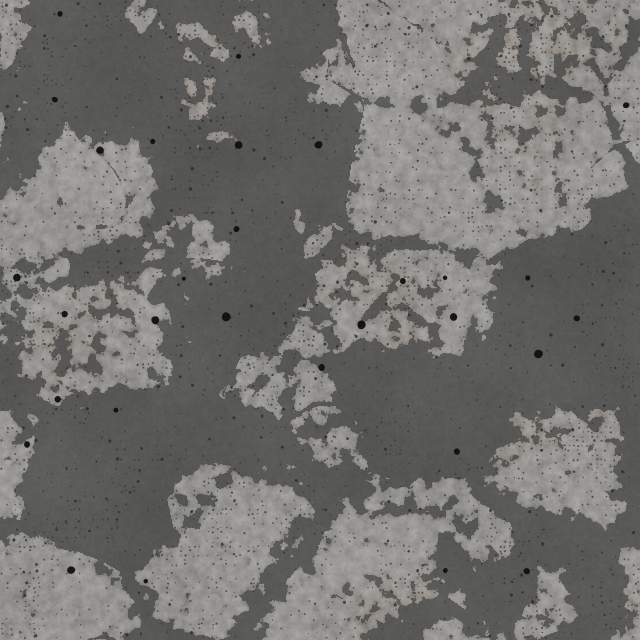
A WebGL 1 fragment shader for this texture:

```glsl
precision highp float;
// Worn concrete: pale angular stones, chipped and pitted, set in dark grey cement.

uniform vec2 u_resolution;

#define STONE_SCALE 4.4
#define PEBBLE_SCALE 11.0
#define STONE_CHANCE 0.64
#define PEBBLE_CHANCE 0.24
#define SLAB_CENTRE vec2(0.86, 0.82)
#define SLAB_RADIUS 0.28
#define BARE_CENTRE vec2(0.60, 0.34)
#define BARE_RADIUS 0.16
#define CHIP_SCALE 36.0
#define CEMENT vec3(0.347, 0.346, 0.342)
#define STONE_DARK vec3(0.455, 0.448, 0.438)
#define STONE_PALE vec3(0.635, 0.632, 0.622)

vec2 hash2(vec2 p) {
  vec3 q = fract(p.xyx * vec3(0.1031, 0.1030, 0.0973));
  q += dot(q, q.yzx + 33.33);
  return fract((q.xx + q.yz) * q.zy);
}

vec2 gradientAt(vec2 cell) {
  float angle = 6.2832 * hash2(cell + 71.0).x;
  return vec2(cos(angle), sin(angle));
}

// Gradient noise, roughly -0.7 to 0.7
float noise(vec2 p) {
  vec2 i = floor(p), f = fract(p);
  vec2 u = f * f * f * (f * (f * 6.0 - 15.0) + 10.0);
  vec2 e = vec2(1.0, 0.0);
  float low = mix(dot(gradientAt(i), f), dot(gradientAt(i + e), f - e), u.x);
  float high = mix(dot(gradientAt(i + e.yx), f - e.yx),
                   dot(gradientAt(i + 1.0), f - 1.0), u.x);
  return mix(low, high, u.y);
}

float fbm(vec2 p) {
  float sum = 0.0, amplitude = 1.0;
  for (int k = 0; k < 4; k++) {
    sum += amplitude * noise(p);
    p = mat2(1.6, 1.2, -1.2, 1.6) * p + 17.3;
    amplitude *= 0.5;
  }
  return sum;
}

// Voronoi cell: x = distance to its border, y = random value, zw = centre
vec4 voronoi(vec2 p) {
  vec2 base = floor(p), nearest = vec2(0.0), toNearest = vec2(8.0);
  for (int y = -1; y <= 1; y++)
  for (int x = -1; x <= 1; x++) {
    vec2 cell = base + vec2(x, y);
    vec2 r = cell + 0.08 + 0.84 * hash2(cell) - p;
    if (dot(r, r) < dot(toNearest, toNearest)) { toNearest = r; nearest = cell; }
  }
  float border = 8.0;
  for (int y = -2; y <= 2; y++)
  for (int x = -2; x <= 2; x++) {
    vec2 cell = nearest + vec2(x, y);
    vec2 r = cell + 0.08 + 0.84 * hash2(cell) - p;
    vec2 gap = r - toNearest;
    if (dot(gap, gap) > 0.0001)
      border = min(border, dot(0.5 * (r + toNearest), normalize(gap)));
  }
  return vec4(border, hash2(nearest + 137.0).x, p + toNearest);
}

// Signed depth inside the stones, in canvas units
float stoneDepth(vec2 p) {
  vec2 stretch = STONE_SCALE * vec2(0.9, 1.1);
  vec2 warped = p + 0.012 * vec2(noise(p * 9.0), noise(p * 9.0 + 40.0));
  vec4 big = voronoi(warped * stretch);
  vec2 centre = big.zw / stretch;
  float edge = big.x / STONE_SCALE;
  bool slab = distance(centre, SLAB_CENTRE) < SLAB_RADIUS;
  bool bare = distance(centre, BARE_CENTRE) < BARE_RADIUS;
  float gap = slab ? 0.002 : mix(0.008, 0.03, fract(big.y * 37.0));
  bool present = slab || (!bare && big.y < STONE_CHANCE);
  float depth = present ? edge - gap : -edge - gap;

  vec4 small = voronoi(warped * PEBBLE_SCALE + 23.0);
  float pebble = small.x / PEBBLE_SCALE - mix(0.004, 0.014, fract(small.y * 53.0));
  if (small.y > PEBBLE_CHANCE) pebble = -0.1;
  return max(depth, min(pebble, -depth - 0.012));
}

// Round holes scattered one per grid cell
float pits(vec2 p, float scale, float chance, float radius, float soft) {
  vec2 q = p * scale, cell = floor(q);
  vec2 random = hash2(cell + scale);
  vec2 centre = 0.28 + 0.44 * hash2(cell + scale + 91.0);
  float size = radius * mix(0.45, 1.0, random.y);
  float d = length(fract(q) - centre) + 0.25 * radius * noise(q * 5.0);
  float blur = soft * scale;
  return step(random.x, chance) * (1.0 - smoothstep(size - blur, size + blur, d));
}

void main() {
  vec2 p = gl_FragCoord.xy / min(u_resolution.x, u_resolution.y);
  float soft = max(0.0011, 0.6 / min(u_resolution.x, u_resolution.y));

  // Stone coverage: ragged rims, worn holes, stray crumbs and thin cracks
  float depth = stoneDepth(p);
  float region = smoothstep(-0.15, 0.4, noise(p * 4.0 + 5.0));
  float chip = fbm(p * CHIP_SCALE);
  float crack = 1.0 - smoothstep(0.006, 0.026, abs(noise(p * 5.5 + 0.2 * chip * 0.2)));
  crack *= smoothstep(0.0, 0.25, noise(p * 3.5 + 60.0));
  float cover = 0.5 * clamp(depth / 0.02, mix(-2.4, -1.1, region), 1.0)
              + 0.8 * chip - 0.42 * region - 0.5 * crack;
  float stone = smoothstep(-25.0 * soft, 25.0 * soft, cover);

  // Surface tones
  float cloud = fbm(p * 6.0 + 9.0);
  float stain = fbm(p * 55.0 + 31.0);
  float grain = noise(p * 210.0) + 0.6 * noise(p * 95.0);
  vec3 cement = CEMENT + 0.03 * cloud + 0.02 * grain + 0.012 * stain;
  float pale = 0.78 + 0.22 * cloud + 0.42 * stain + 0.16 * grain;
  pale -= 0.3 * (1.0 - smoothstep(0.0, 0.3, cover));
  vec3 rock = mix(STONE_DARK, STONE_PALE, clamp(pale, 0.0, 1.08));
  float rust = region * (1.0 - smoothstep(0.0, 0.35, abs(cover)));
  rock += rust * vec3(0.022, 0.0, -0.02);
  vec3 color = mix(cement, rock, stone);

  // Pits, from fine pores to a few black holes
  float clump = smoothstep(-0.25, 0.5, noise(p * 8.0 + 80.0));
  float pores = pits(p, 140.0, (0.08 + 0.22 * clump) * (0.6 + 0.7 * stone), 0.23, soft);
  float holes = pits(p, 62.0, 0.04 + 0.13 * clump, 0.16, soft);
  float voids = pits(p, 15.0, 0.14, 0.10, soft);
  color = mix(color, vec3(0.20, 0.20, 0.19), 0.7 * pores);
  color = mix(color, vec3(0.16, 0.16, 0.155), 0.8 * holes);
  color = mix(color, vec3(0.06), 0.95 * voids);
  gl_FragColor = vec4(color, 1.0);
}
```
